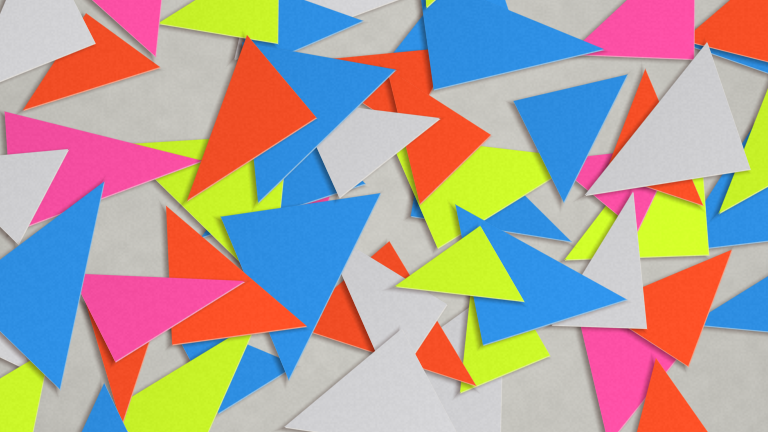
Write a Shadertoy shader that draws this pattern.

```glsl
// Scattered triangles of bright cut paper on a pale grey table.
// A loop lays the sheets from bottom to top: each one casts a soft shadow,
// shows a thin pale cut edge, then covers what lies below with its colour.

float hash(float n) { return fract(sin(n * 127.1) * 43758.5453); }
float hash2(vec2 p) { return fract(sin(dot(p, vec2(127.1, 311.7))) * 43758.5453); }

float noise(vec2 p) {
    vec2 i = floor(p), f = fract(p);
    f = f * f * (3.0 - 2.0 * f);
    return mix(mix(hash2(i), hash2(i + vec2(1, 0)), f.x),
               mix(hash2(i + vec2(0, 1)), hash2(i + vec2(1, 1)), f.x), f.y);
}

// Distance to the line a-b, positive on its right side
float edgeDistance(vec2 p, vec2 a, vec2 b) {
    vec2 e = normalize(b - a);
    return dot(p - a, vec2(e.y, -e.x));
}

// Triangle with sharp corners, vertices counterclockwise
float triangle(vec2 p, vec2 a, vec2 b, vec2 c) {
    return max(edgeDistance(p, a, b), max(edgeDistance(p, b, c), edgeDistance(p, c, a)));
}

vec2 onCircle(float angle) { return vec2(cos(angle), sin(angle)); }

// Paper colour chosen by a value in 0..1
vec3 paperColor(float t) {
    if (t < 0.28) return vec3(0.18, 0.56, 0.89);  // blue
    if (t < 0.47) return vec3(0.80, 0.97, 0.16);  // yellow
    if (t < 0.65) return vec3(0.97, 0.31, 0.15);  // orange
    if (t < 0.83) return vec3(0.98, 0.31, 0.64);  // pink
    return vec3(0.81, 0.81, 0.82);                // white
}

void mainImage(out vec4 fragColor, in vec2 fragCoord) {
    vec2 p = fragCoord / iResolution.y;
    float aspect = iResolution.x / iResolution.y;
    float soft = max(0.8 / iResolution.y, 0.0018);

    // Table: warm grey, a little darker toward the corners
    vec2 q = p - vec2(0.55 * aspect, 0.5);
    vec3 col = vec3(0.79, 0.785, 0.76) - 0.05 * dot(q, q);
    col += 0.025 * (noise(p * 35.0) - 0.5);

    for (int i = 1; i <= 54; i++) {
        float n = float(i);

        // Even spread of places and colours, drawn slightly to the middle
        vec3 spread = fract(n * vec3(0.8192, 0.6710, 0.5497) + 0.5);
        vec2 place = spread.xy - 0.5 + 0.12 * (vec2(hash(n), hash(n + 71.3)) - 0.5);
        place *= 0.82 + 0.4 * abs(place);
        vec2 center = vec2(0.5 * aspect, 0.5) + place * vec2(aspect + 0.12, 1.12);

        // Uneven, nearly right-angled triangle cut from a circle
        float radius = mix(0.15, 0.255, hash(n + 13.7));
        float turn = 6.2832 * hash(n + 29.1);
        float arc1 = mix(2.55, 3.1, hash(n + 41.9));
        float arc2 = arc1 + mix(1.2, 2.1, hash(n + 57.3));
        vec2 a = center + radius * onCircle(turn);
        vec2 b = center + radius * onCircle(turn + arc1);
        vec2 c = center + radius * onCircle(turn + arc2);

        // Shadow falls to the lower left
        float shadow = triangle(p + vec2(0.008, 0.005), a, b, c);
        col *= mix(vec3(1.0), vec3(0.66, 0.61, 0.60), smoothstep(0.011, -0.009, shadow));

        // Pale cut edge, then the sheet with a faint sheen
        vec3 paper = paperColor(spread.z);
        float rim = triangle(p + vec2(-0.0015, 0.0025), a, b, c);
        col = mix(col, mix(paper, vec3(0.93, 0.91, 0.87), 0.55), smoothstep(soft, -soft, rim));
        float sheen = 0.97 + 0.06 * hash(n + 83.1) + 0.12 * dot(p - center, vec2(0.8, -0.6));
        float sheet = triangle(p, a, b, c);
        col = mix(col, paper * sheen, smoothstep(soft, -soft, sheet));
    }

    // Fine paper grain
    col += 0.025 * (noise(p * 240.0) - 0.5);
    fragColor = vec4(clamp(col, 0.0, 1.0), 1.0);
}
```
